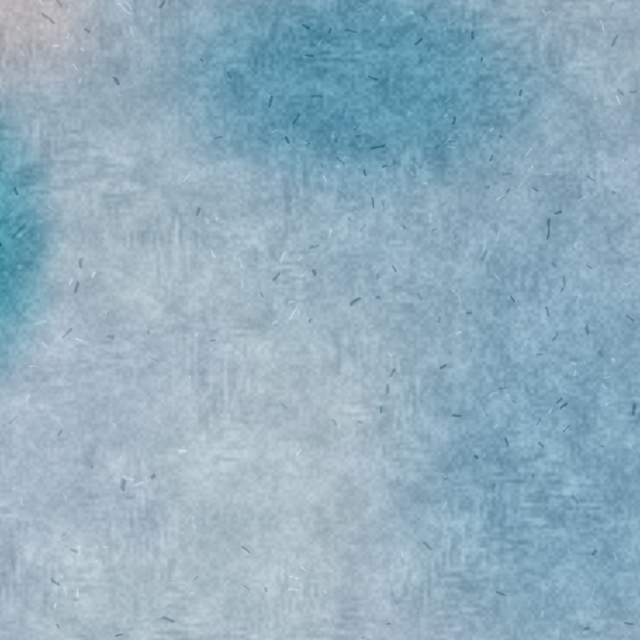
Reproduce this texture procedurally as a Shadertoy shader.

```glsl
// Weathered plaster wall: a pale grey-blue wash with soft teal and blue stains.
// Noise-warped ellipses place the stains; layered value noise adds mottling and
// grain, and small scattered strokes make the dark nicks and pale flecks.

#define WARP 0.09
#define MOTTLE 0.14
#define GRAIN 0.14
#define GRAIN_SCALE 185.0
#define WEAVE 0.11
#define NICK_CELLS 34.0
#define NICK_DARK 0.17
#define FLECK_LIGHT 0.10

const vec3 GREY_BLUE = vec3(0.595, 0.680, 0.738);
const vec3 PALE = vec3(0.685, 0.752, 0.785);
const vec3 LAVENDER = vec3(0.640, 0.705, 0.775);
const vec3 SKY = vec3(0.475, 0.640, 0.730);
const vec3 TEAL_BLUE = vec3(0.345, 0.575, 0.670);
const vec3 TEAL = vec3(0.290, 0.585, 0.665);
const vec3 WARM_GREY = vec3(0.705, 0.690, 0.700);

float hash(vec2 p) {
    vec3 q = fract(vec3(p.xyx) * 0.1031);
    q += dot(q, q.yzx + 33.33);
    return fract((q.x + q.y) * q.z);
}

float noise(vec2 p) {
    vec2 i = floor(p), f = fract(p);
    f = f * f * (3.0 - 2.0 * f);
    return mix(mix(hash(i), hash(i + vec2(1, 0)), f.x),
               mix(hash(i + vec2(0, 1)), hash(i + vec2(1, 1)), f.x), f.y);
}

float fbm(vec2 p) {
    float sum = 0.0, amp = 0.5;
    for (int i = 0; i < 5; i++) {
        sum += amp * noise(p);
        p = mat2(1.6, 1.2, -1.2, 1.6) * p + 17.3;
        amp *= 0.5;
    }
    return sum / 0.97;
}

// Soft elliptical stain: 1 at the core, fading to 0 past the rim.
float stain(vec2 p, vec2 center, vec2 radius) {
    return 1.0 - smoothstep(0.35, 1.45, length((p - center) / radius));
}

// Short, randomly turned strokes scattered one per cell.
float strokes(vec2 p, float cells, float density, float seed) {
    vec2 g = p * cells, id = floor(g);
    float ink = 0.0;
    for (int y = -1; y <= 1; y++)
    for (int x = -1; x <= 1; x++) {
        vec2 c = id + vec2(x, y), s = c + seed;
        vec2 d = g - c - vec2(hash(s + 3.1), hash(s + 7.7));
        float a = 6.2832 * hash(s + 11.9);
        vec2 dir = vec2(cos(a), sin(a));
        float halfLength = mix(0.05, 0.24, hash(s + 19.3));
        d -= dir * clamp(dot(d, dir), -halfLength, halfLength);
        float shape = 1.0 - smoothstep(0.02, 0.13, length(d));
        float strength = hash(s + 29.7);
        ink = max(ink, shape * step(hash(s + 23.5), density) * strength);
    }
    return ink;
}

void mainImage(out vec4 fragColor, in vec2 fragCoord) {
    vec2 uv = fragCoord / iResolution.xy;
    vec2 p = uv + WARP * (vec2(fbm(uv * 6.0 + 4.0), fbm(uv * 6.0 + 31.0)) - 0.5);

    // Broad wash
    float cloud = fbm(uv * 5.0 + 50.0);
    vec3 col = mix(GREY_BLUE, PALE, 0.95 * stain(p, vec2(0.32, 0.25), vec2(0.44, 0.44)));
    col = mix(col, LAVENDER, 0.6 * smoothstep(0.45, 0.65, cloud));

    // Stains
    float top = stain(p, vec2(0.55, 0.885), vec2(0.27, 0.17));
    float left = stain(p, vec2(-0.02, 0.61), vec2(0.095, 0.18));
    float right = stain(p, vec2(0.92, 0.27), vec2(0.29, 0.32));
    float haze = stain(p, vec2(0.72, 0.68), vec2(0.38, 0.26));
    col = mix(col, WARM_GREY, 0.9 * stain(p, vec2(0.0, 1.0), vec2(0.15, 0.14)));
    col = mix(col, SKY, 0.4 * haze);
    col = mix(col, SKY, 0.85 * right);
    col = mix(col, TEAL_BLUE, 0.93 * top);
    col = mix(col, TEAL, 0.95 * left);

    // Mottling and grain
    float stained = clamp(top + left + 0.7 * right + 0.5 * haze, 0.0, 1.0);
    float rough = mix(0.75, 1.15, stained);
    float mottle = fbm(uv * 22.0 + 9.0) - 0.5;
    float grain = 0.6 * noise(uv * GRAIN_SCALE) + 0.4 * noise(uv * GRAIN_SCALE * 0.53 + 70.0) - 0.5;
    col += mottle * MOTTLE * vec3(1.1, 1.0, 0.9);
    col += grain * GRAIN * rough;

    // Patches of brushed horizontal and vertical threads
    float across = noise(uv * vec2(45.0, 170.0)) - 0.5;
    float along = noise(uv * vec2(170.0, 40.0) + 90.0) - 0.5;
    float turn = smoothstep(0.4, 0.6, noise(uv * 14.0 + 13.0));
    float brushed = smoothstep(0.45, 0.75, noise(uv * 11.0 + 41.0));
    col += mix(across, along, turn) * WEAVE * brushed * rough;

    // Dark nicks and pale flecks gather in loose clusters
    float cluster = smoothstep(0.35, 0.7, fbm(uv * 9.0 + 77.0));
    float nicks = strokes(p, NICK_CELLS, (0.12 + 0.3 * stained) * (0.3 + cluster), 100.0);
    float flecks = strokes(p, NICK_CELLS * 1.2, 0.35 * cluster, 300.0);
    col -= nicks * NICK_DARK * vec3(1.1, 1.0, 0.9);
    col += flecks * FLECK_LIGHT;

    fragColor = vec4(clamp(col, 0.0, 1.0), 1.0);
}
```
